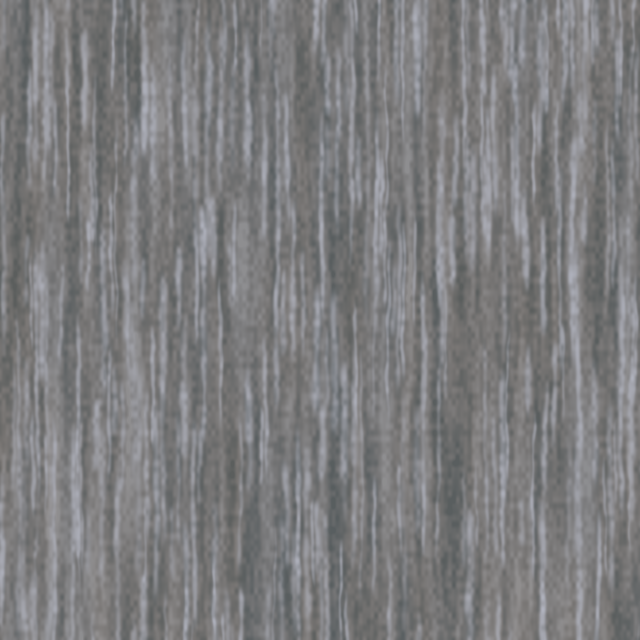
This texture is drawn by a Shadertoy shader. Its source:

```glsl
// Brushed grey wood grain: soft vertical fibres under pale, broken streaks.
// Streaks are scattered one per tall cell in three layers, bent by layered
// sines; stretched value noise supplies the fibres and the fine grain.

const vec3 DARK_GREY = vec3(0.350, 0.368, 0.370);
const vec3 WARM_GREY = vec3(0.462, 0.456, 0.454);
const vec3 LIGHT_GREY = vec3(0.560, 0.555, 0.560);
const vec3 PALE_BLUE = vec3(0.690, 0.700, 0.745);

const int STREAK_LAYERS = 3;
const float STREAK_COLUMNS = 50.0;   // columns in the first layer
const float COLUMN_STEP = 14.0;      // extra columns per layer
const float STREAK_CHANCE = 0.46;
const float STREAK_WIDTH = 0.0038;   // half width
const float STREAK_STRENGTH = 0.92;
const float BEND = 0.0016;

float hash(vec2 cell) {
    uvec2 q = uvec2(ivec2(cell)) * uvec2(1597334677u, 3812015801u);
    uint n = (q.x ^ q.y) * 1597334677u;
    n = (n ^ (n >> 15)) * 2246822519u;
    n ^= n >> 13;
    return float(n >> 8) / 16777216.0;
}

float valueNoise(vec2 p) {
    vec2 cell = floor(p);
    vec2 f = fract(p);
    f = f * f * (3.0 - 2.0 * f);
    float low = mix(hash(cell), hash(cell + vec2(1, 0)), f.x);
    float high = mix(hash(cell + vec2(0, 1)), hash(cell + vec2(1, 1)), f.x);
    return mix(low, high, f.y);
}

// Sideways drift of the fibres, varying slowly across the canvas
float bend(vec2 p) {
    return BEND * (sin(p.y * 11.0 + p.x * 37.0)
                 + 0.6 * sin(p.y * 27.0 - p.x * 61.0 + 1.7)
                 + 0.4 * sin(p.y * 71.0 + p.x * 90.0));
}

// One layer of tapered streaks, each with its own place, length and weight
float streakLayer(vec2 p, float columns, float seed) {
    float total = 0.0;
    float home = floor(p.x * columns);
    for (int i = -1; i <= 1; i++) {
        float column = home + float(i);
        float shift = hash(vec2(column, seed));
        float cellHeight = mix(0.22, 0.55, hash(vec2(column, seed + 1.0)));
        float row = p.y / cellHeight + shift * 7.0;
        vec2 id = vec2(column, floor(row) + seed * 3.0);
        float present = step(hash(id + 101.0), STREAK_CHANCE);
        float centre = (column + mix(0.15, 0.85, hash(id + 211.0))) / columns;
        float width = STREAK_WIDTH * mix(0.65, 1.35, hash(id + 307.0));
        float weight = mix(0.3, 1.0, hash(id + 401.0));

        // Ends fade inside the cell; the body is worn and varies in width
        float halfLength = mix(0.18, 0.48, hash(id + 503.0));
        float along = abs(fract(row) - 0.5);
        float taper = 1.0 - smoothstep(halfLength * 0.65, halfLength, along);
        float wear = valueNoise(vec2(column * 5.3 + seed, p.y * 34.0));
        float body = mix(0.45, 1.0, smoothstep(0.1, 0.7, wear));
        float jitter = 0.0022 * (valueNoise(vec2(column * 3.7, p.y * 48.0)) - 0.5);
        float d = (p.x - centre + jitter) / (width * mix(0.75, 1.1, wear));
        total += present * weight * taper * body * exp(-d * d);
    }
    return total;
}

void mainImage(out vec4 fragColor, in vec2 fragCoord) {
    vec2 uv = fragCoord / iResolution.xy;
    vec2 p = uv + vec2(bend(uv), 0.0);

    // Fibres from broad bands to thin threads
    float bands = valueNoise(p * vec2(24.0, 2.2) + 40.0) - 0.5;
    float fibres = valueNoise(p * vec2(75.0, 3.5) + 90.0) - 0.5;
    float threads = valueNoise(p * vec2(135.0, 11.0) + 150.0) - 0.5;
    float grain = valueNoise(uv * vec2(165.0, 105.0) + 300.0) - 0.5;
    float tone = 0.35 * bands + 0.75 * fibres + 0.5 * threads + 0.5 * grain;

    vec3 color = tone < 0.0
        ? mix(WARM_GREY, DARK_GREY, min(-tone * 1.7, 1.0))
        : mix(WARM_GREY, LIGHT_GREY, min(tone * 1.7, 1.0));

    // Slow drift between warm and cool greys
    float tint = valueNoise(p * vec2(38.0, 4.0) + 500.0) - 0.5;
    color += tint * vec3(0.014, 0.0, -0.014);

    // Pale streaks, lightly eroded by the grain
    float streaks = 0.0;
    for (int i = 0; i < STREAK_LAYERS; i++) {
        float layer = float(i);
        float columns = STREAK_COLUMNS + COLUMN_STEP * layer;
        streaks += streakLayer(p, columns, 17.0 + 29.0 * layer);
    }
    streaks = (1.0 - exp(-1.35 * streaks)) * (1.0 + 0.5 * grain);
    color = mix(color, PALE_BLUE, clamp(STREAK_STRENGTH * streaks, 0.0, 1.0));

    fragColor = vec4(color, 1.0);
}
```
